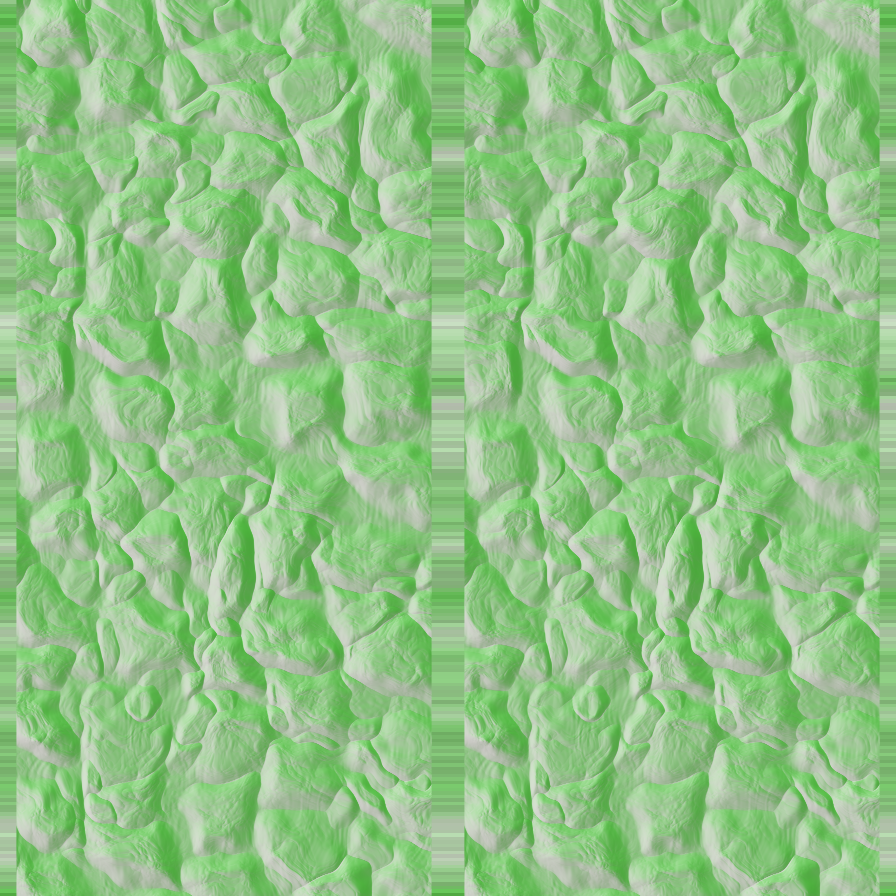
Reproduce this texture procedurally as a WebGL 1 fragment shader.

```glsl
precision highp float;

// Green rocky bark relief, two tiles across and one down, with a band of
// horizontal streaks over each tile seam. Large and small warped stones, lumps
// and ridges form a height field; its slopes are tinted pale, vivid or grey.

#define TILES_ACROSS 2.0
#define STONE_GRID vec2(10.0, 13.0)  // stones per canvas width and height
#define STONE_HEIGHT 0.019
#define LUMP_HEIGHT 0.010
#define ROUGHNESS 0.0095
#define GRAIN 0.0009
#define SEAM_HALF_WIDTH 0.0183       // canvas units
#define STREAK_ROWS 256.0
#define SLOPE_STEP 0.0015
#define BASE_GREEN vec3(0.565, 0.765, 0.525)
#define LEFT_TINT vec3(0.28, 0.12, 0.30)
#define UP_TINT vec3(-0.07, 0.07, -0.08)

uniform vec2 u_resolution;

float hash(vec2 p) {
  return fract(sin(dot(p, vec2(127.1, 311.7))) * 43758.545);
}

float noise(vec2 p) {
  vec2 i = floor(p);
  vec2 f = fract(p);
  f = f * f * (3.0 - 2.0 * f);
  return mix(mix(hash(i), hash(i + vec2(1.0, 0.0)), f.x),
             mix(hash(i + vec2(0.0, 1.0)), hash(i + vec2(1.0, 1.0)), f.x), f.y);
}

// Signed two-channel noise for bending the domain
vec2 noise2(vec2 p) {
  return vec2(noise(p), noise(p + 57.3)) - 0.5;
}

// Sum of creased noise octaves
float ridges(vec2 p) {
  float sum = 0.0;
  float amplitude = 0.5;
  for (int i = 0; i < 4; i++) {
    sum += amplitude * abs(2.0 * noise(p) - 1.0);
    p = mat2(1.6, 1.2, -1.2, 1.6) * p + 11.7;
    amplitude *= 0.5;
  }
  return sum;
}

// Highest of the rounded, tilted blocks near g, in staggered columns
float stones(vec2 g) {
  float top = 0.0;
  for (int y = -1; y <= 1; y++) {
    for (int x = -1; x <= 1; x++) {
      vec2 cell = floor(g) + vec2(float(x), float(y));
      vec2 random = vec2(hash(cell), hash(cell + 31.4));
      vec2 shape = vec2(hash(cell + 73.1), hash(cell + 19.6));
      vec2 center = cell + 0.5 + (random - 0.5) * vec2(0.45, 0.6);
      center.y += 0.5 * mod(cell.x, 2.0) - 0.25;

      vec2 d = g - center;
      d.y += (shape.x - 0.5) * d.x;
      vec2 a = abs(d) / mix(vec2(0.36, 0.42), vec2(0.6, 0.66), shape);
      float radius = pow(a.x * a.x * a.x + a.y * a.y * a.y + 0.0001, 0.3333);

      float tilt = 1.0 + dot(d, random.yx - 0.5) * 1.6;
      float dome = 1.0 - smoothstep(0.4, 1.1, radius);
      top = max(top, dome * tilt * mix(0.5, 1.0, random.y));
    }
  }
  return top;
}

float relief(vec2 p) {
  // Wandering columns, then uneven outlines
  vec2 bent = p + 0.05 * noise2(p * 6.0);
  bent += 0.028 * noise2(p * 19.0) + 0.013 * noise2(p * 48.0);

  // Small stones fill parts of the gaps between large ones
  float large = stones(bent * STONE_GRID);
  float small = stones(bent * STONE_GRID * vec2(2.1, 1.7) + 40.0);
  float filling = smoothstep(0.3, 0.7, noise(p * 9.0 + 4.0));
  float stone = max(large, 0.6 * filling * small);

  float lumps = noise(bent * vec2(38.0, 44.0) + 9.0) * mix(0.15, 1.0, stone);
  float rough = ridges(bent * vec2(30.0, 36.0)) * mix(0.25, 1.0, stone);
  float grain = noise(p * vec2(250.0, 90.0) + 6.0 * noise2(p * 30.0));
  return STONE_HEIGHT * stone + LUMP_HEIGHT * lumps + ROUGHNESS * rough
       + GRAIN * grain * (1.0 - 0.6 * stone);
}

// Slope that depends on height alone, giving level streaks
vec2 streakSlope(float y) {
  float row = floor(y * STREAK_ROWS) / STREAK_ROWS;
  float broad = noise(vec2(row * 28.0, 3.5));
  float middle = noise(vec2(row * 75.0, 14.5));
  float fine = hash(vec2(row * STREAK_ROWS, 8.5));
  return vec2(1.1 * broad + 0.8 * middle + 0.5 * fine - 1.2, middle - fine);
}

// The slope points uphill: rising to the right means facing left
vec3 shade(vec2 slope) {
  return BASE_GREEN + slope.x * LEFT_TINT - slope.y * UP_TINT;
}

void main() {
  vec2 uv = gl_FragCoord.xy / u_resolution;
  float tileWidth = 1.0 / TILES_ACROSS;
  vec2 p = vec2(mod(uv.x, tileWidth), uv.y);

  // Relief lit from its finite-difference slope
  float h = relief(p);
  vec2 slope = vec2(relief(p + vec2(SLOPE_STEP, 0.0)) - h,
                    relief(p + vec2(0.0, SLOPE_STEP)) - h) / SLOPE_STEP;
  slope /= sqrt(0.7 + dot(slope, slope));
  vec3 color = shade(slope);

  // Streaked band over the tile seams
  float seam = min(p.x, tileWidth - p.x);
  float soft = 1.0 / u_resolution.x;
  float inside = smoothstep(SEAM_HALF_WIDTH - soft, SEAM_HALF_WIDTH + soft, seam);
  color = mix(shade(streakSlope(uv.y)), color, inside);

  gl_FragColor = vec4(clamp(color, 0.0, 1.0), 1.0);
}
```
